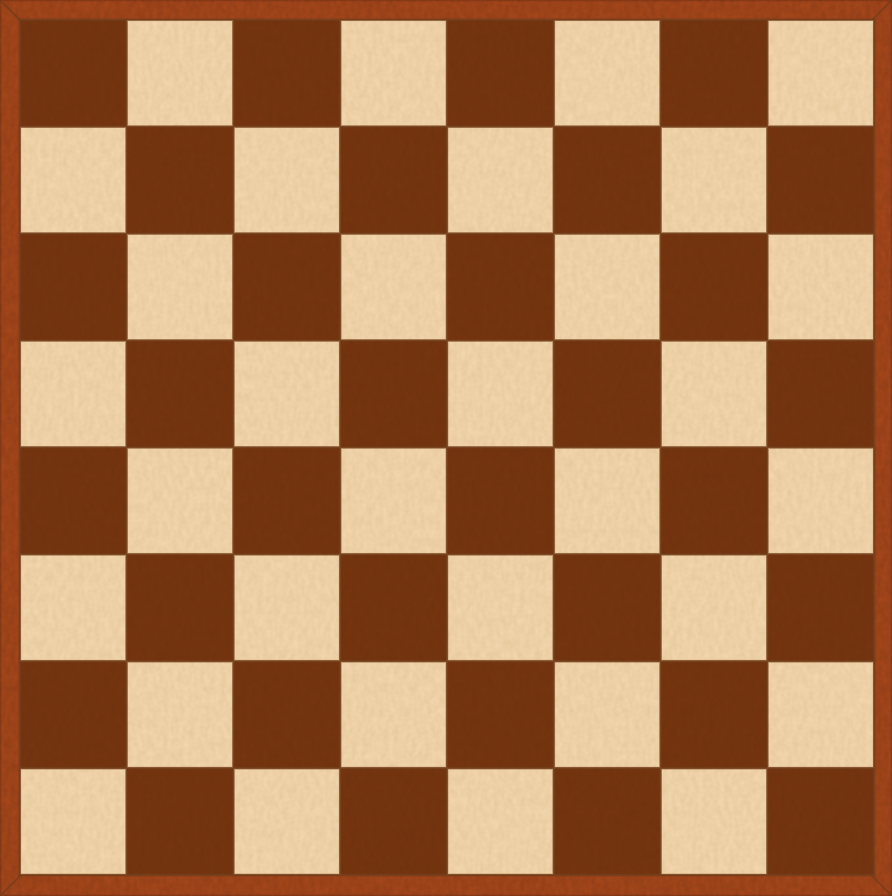
Give the GLSL for this pattern, as a WebGL 2 fragment shader.

```glsl
#version 300 es
precision highp float;

uniform vec2 u_resolution;
out vec4 fragColor;

const float PI = 3.14159265;
const float CELLS = 8.0;
const vec2 BOARD_MIN = vec2(0.0222, 0.0234);
const vec2 BOARD_MAX = vec2(0.9800, 0.9780);

const vec3 DARK_WOOD = vec3(0.45, 0.20, 0.06);
const vec3 LIGHT_WOOD = vec3(0.93, 0.815, 0.65);
const vec3 FRAME_WOOD = vec3(0.61, 0.26, 0.10);
const vec3 SEAM = vec3(0.44, 0.23, 0.09);

vec2 hashGradient(vec2 p) {
  vec3 q = fract(vec3(p.xyx) * vec3(0.1031, 0.1030, 0.0973));
  q += dot(q, q.yzx + 33.33);
  float angle = 2.0 * PI * fract((q.x + q.y) * q.z);
  return vec2(cos(angle), sin(angle));
}

float gradientNoise(vec2 p) {
  vec2 i = floor(p);
  vec2 f = p - i;
  vec2 u = f * f * f * (f * (f * 6.0 - 15.0) + 10.0);
  float a = dot(hashGradient(i), f);
  float b = dot(hashGradient(i + vec2(1, 0)), f - vec2(1, 0));
  float c = dot(hashGradient(i + vec2(0, 1)), f - vec2(0, 1));
  float d = dot(hashGradient(i + vec2(1, 1)), f - vec2(1, 1));
  return mix(mix(a, b, u.x), mix(c, d, u.x), u.y);
}

// Fine speckle over short upright fibres
float woodGrain(vec2 p) {
  return 0.6 * gradientNoise(p * vec2(170.0, 80.0))
       + 0.4 * gradientNoise(p * vec2(240.0, 210.0) + 37.0);
}

float boxDistance(vec2 p, vec2 halfSize) {
  vec2 d = abs(p) - halfSize;
  return max(d.x, d.y);
}

// +1 on even cells, -1 on odd ones, with edges of the given softness
vec2 squareWave(vec2 x, float softness) {
  return clamp(sin(PI * x) / (PI * softness), -1.0, 1.0);
}

float strokeMask(float dist, float halfWidth, float blur) {
  return 1.0 - smoothstep(halfWidth - blur, halfWidth + blur, dist);
}

void main() {
  vec2 uv = gl_FragCoord.xy / u_resolution;
  float pixel = 1.0 / min(u_resolution.x, u_resolution.y);
  float blur = max(0.6 * pixel, 0.0009);

  vec2 boardSize = BOARD_MAX - BOARD_MIN;
  vec2 cellSize = boardSize / CELLS;
  vec2 grid = (uv - BOARD_MIN) / cellSize;
  float boardDist = boxDistance(uv - 0.5 * (BOARD_MIN + BOARD_MAX), 0.5 * boardSize);
  float grain = woodGrain(uv);

  // Checkered squares, lower left one light
  vec2 wave = squareWave(grid, blur / cellSize.x);
  float lightness = 0.5 + 0.5 * wave.x * wave.y;
  vec3 darkSquare = DARK_WOOD * (1.0 + 0.06 * grain);
  vec3 lightSquare = LIGHT_WOOD * (1.0 + vec3(0.045, 0.06, 0.09) * grain);
  vec3 color = mix(darkSquare, lightSquare, lightness);

  // Frame, darker toward the outer edge, with mitred corners
  vec2 centered = abs(uv - 0.5);
  float edgeDist = 0.5 - max(centered.x, centered.y);
  float mitreDist = abs(centered.x - centered.y) * 0.7071;
  vec3 frame = FRAME_WOOD * (1.0 + 0.12 * grain);
  frame *= 1.0 - 0.15 * strokeMask(edgeDist, 0.0015, blur);
  frame = mix(frame, SEAM, 0.75 * strokeMask(mitreDist, 0.0010, blur));
  color = mix(color, frame, smoothstep(-blur, blur, boardDist));

  // Seams between squares and around the board
  vec2 toLine = abs(fract(grid - 0.5) - 0.5) * cellSize;
  float seamDist = boardDist > 0.0 ? boardDist : min(toLine.x, toLine.y);
  color = mix(color, SEAM, 0.85 * strokeMask(seamDist, 0.0013, blur));

  fragColor = vec4(color, 1.0);
}
```
